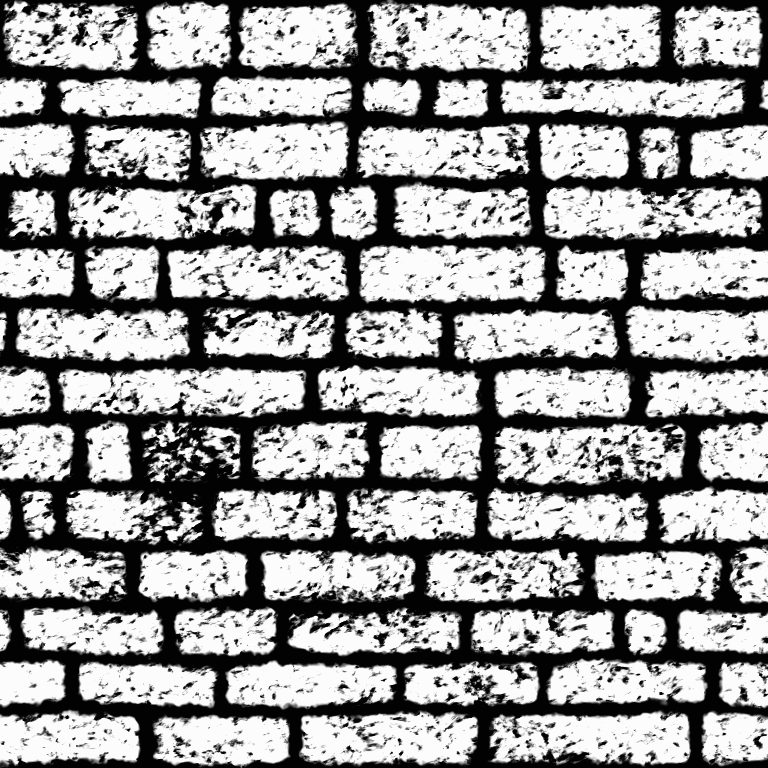
Reproduce this texture procedurally as a WebGL 2 fragment shader.

```glsl
#version 300 es
precision highp float;
// Worn white bricks in thirteen uneven courses with black mortar.

uniform vec2 u_resolution;
out vec4 fragColor;

const vec3 MORTAR_COLOR = vec3(0.008);
const vec3 BRICK_COLOR = vec3(0.99);
const int COURSES = 13;
// Per course, bottom to top: height, number of bricks, first joint.
const float HEIGHT[COURSES] = float[](0.076, 0.068, 0.068, 0.078, 0.077, 0.086,
    0.073, 0.077, 0.081, 0.078, 0.081, 0.061, 0.096);
const int BRICKS[COURSES] = int[](4, 5, 6, 5, 6, 6, 4, 5, 5, 6, 6, 6, 6);
const float PHASE[COURSES] = float[](0.194, 0.095, 0.022, 0.171, 0.021, 0.104,
    0.072, 0.013, 0.107, 0.0, 0.104, 0.068, 0.0);
const float SHORT_BRICK_CHANCE = 0.2;
const float HALF_GAP = 0.0072;
const float GAP_VARIATION = 0.004;
const float CORNER_RADIUS = 0.011;
const float TILT = 0.035;
const float WARP = 0.007;
const float EDGE_ROUGHNESS = 0.011;
const float EDGE_SOFTNESS = 0.0026;
const float BASE_WEAR = 0.21;
const float PATCH_WEAR = 0.30;
const float CLUSTER_WEAR = 0.16;
const float RIM_WEAR = 0.10;
const float SPECK_SOFTNESS = 0.135;

float hash(vec2 p) {
    vec3 q = fract(p.xyx * vec3(0.1031, 0.1030, 0.0973));
    q += dot(q, q.yzx + 33.33);
    return fract((q.x + q.y) * q.z);
}

float noise(vec2 p) {
    vec2 cell = floor(p), f = fract(p);
    f = f * f * (3.0 - 2.0 * f);
    return mix(mix(hash(cell), hash(cell + vec2(1, 0)), f.x),
               mix(hash(cell + vec2(0, 1)), hash(cell + vec2(1, 1)), f.x), f.y);
}

float fbm(vec2 p) {
    float sum = 0.0, amplitude = 0.5;
    for (int i = 0; i < 3; i++) {
        sum += amplitude * noise(p);
        p = mat2(1.6, 1.2, -1.2, 1.6) * p + 17.3;
        amplitude *= 0.5;
    }
    return sum / 0.875;
}

float brickWeight(int course, int brick) {
    vec2 id = vec2(course, brick);
    float longBrick = 0.8 + 0.8 * hash(id + 61.7);
    return hash(id + 23.1) < SHORT_BRICK_CHANCE ? 0.42 : longBrick;
}

float roundedBox(vec2 p, vec2 halfSize, float radius) {
    vec2 q = abs(p) - halfSize + radius;
    return length(max(q, 0.0)) + min(max(q.x, q.y), 0.0) - radius;
}

void main() {
    vec2 uv = gl_FragCoord.xy / u_resolution;
    vec2 p = uv + WARP * (vec2(noise(uv * 17.0), noise(uv * 13.0 + 40.0)) - 0.5);

    // Find the course.
    int course = 0;
    float bottom = 0.0;
    for (int i = 0; i < COURSES - 1; i++) {
        if (p.y < bottom + HEIGHT[i]) break;
        bottom += HEIGHT[i];
        course = i + 1;
    }

    // Find the brick, with widths scaled to wrap around the canvas.
    float total = 0.0;
    for (int i = 0; i < BRICKS[course]; i++) total += brickWeight(course, i);
    float x = fract(p.x - PHASE[course]), left = 0.0, width = 0.0;
    int brick = 0;
    for (int i = 0; i < BRICKS[course]; i++) {
        brick = i;
        width = brickWeight(course, i) / total;
        if (x < left + width) break;
        left += width;
    }

    // Uneven brick outline.
    vec2 id = vec2(course, brick);
    vec2 size = vec2(width, HEIGHT[course]);
    vec2 q = vec2(x - left, p.y - bottom) - 0.5 * size;
    q.y += q.x * TILT * (hash(id + 5.3) - 0.5);
    vec2 gap = HALF_GAP + GAP_VARIATION * vec2(hash(id + 9.1), 0.6 * hash(id + 14.6));
    float d = roundedBox(q, 0.5 * size - gap, CORNER_RADIUS);
    d += EDGE_ROUGHNESS * (fbm(uv * 65.0) - 0.5);
    d += 0.3 * EDGE_ROUGHNESS * (noise(uv * 190.0) - 0.5);
    float soft = max(EDGE_SOFTNESS, 0.7 / u_resolution.y);
    float body = 1.0 - smoothstep(-soft, soft, d);

    // Specks: denser on some bricks, in patches, in clusters and at the rims.
    float age = hash(id + 31.9);
    float wear = mix(0.2, 1.0, age * age) * smoothstep(0.1, 0.9, noise(uv * 15.0 + 7.0));
    float cluster = noise(uv * vec2(38.0, 48.0) + 90.0) - 0.4;
    float cut = BASE_WEAR + PATCH_WEAR * wear + CLUSTER_WEAR * cluster;
    cut += RIM_WEAR * smoothstep(-0.010, 0.0, d);
    vec2 bend = 1.5 * vec2(noise(uv * 30.0), noise(uv * 30.0 + 50.0));
    vec2 grain = mat2(0.94, -0.34, 0.34, 0.94) * uv * vec2(115.0, 165.0) + bend;
    float paint = smoothstep(cut - SPECK_SOFTNESS, cut + SPECK_SOFTNESS, fbm(grain));

    fragColor = vec4(mix(MORTAR_COLOR, BRICK_COLOR, body * paint), 1.0);
}
```
